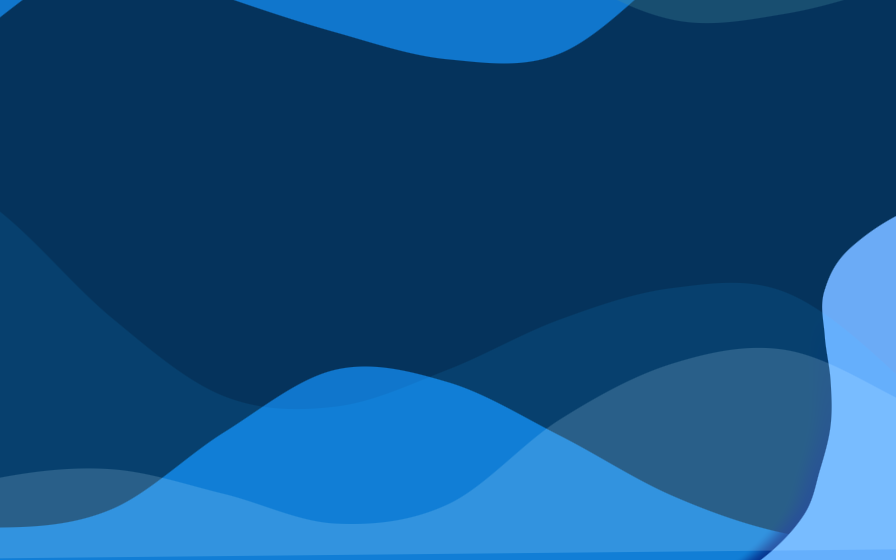
Write a Shadertoy shader that draws this background.

```glsl
// Layered blue waves: flat and translucent swells along the bottom, two waves
// hanging from the top and a pale sheet on the right with a soft shadow.
// Each outline is a smooth spline through evenly spaced heights.

// Catmull-Rom spline over t in 0..1; the first and last knots lie outside.
float spline(float knots[11], float t) {
    float s = clamp(t, 0.0, 0.9999) * 8.0;
    int i = int(s);
    float f = fract(s);
    float a = knots[i], b = knots[i + 1], c = knots[i + 2], d = knots[i + 3];
    return b + 0.5 * f * (c - a + f * (2.0 * a - 5.0 * b + 4.0 * c - d
             + f * (3.0 * (b - c) + d - a)));
}

// Antialiased coverage of the region where the field is positive.
float cover(float field) {
    return clamp(field / max(fwidth(field), 1e-5) + 0.5, 0.0, 1.0);
}

void mainImage(out vec4 fragColor, in vec2 fragCoord) {
    vec2 uv = fragCoord / iResolution.xy;
    vec3 brightBlue = vec3(0.063, 0.463, 0.80);
    vec3 color = vec3(0.02, 0.20, 0.36);

    // Waves hanging from the top
    float topWave = spline(float[11](0.77, 0.969, 1.08, 1.006, 0.942, 0.894,
                                     0.9045, 1.058, 1.23, 1.3, 1.3), uv.x);
    color = mix(color, brightBlue, cover(uv.y - topWave));
    float tealWave = spline(float[11](1.3, 1.3, 1.3, 1.3, 1.3, 1.25,
                                      1.062, 0.965, 0.975, 1.031, 1.12), uv.x);
    color = mix(color, vec3(0.27, 0.55, 0.63), 0.3 * cover(uv.y - tealWave));

    // Bright hill
    float hill = spline(float[11](0.087, 0.058, 0.091, 0.228, 0.340, 0.3175,
                                  0.222, 0.115, 0.048, 0.03, 0.03), uv.x);
    color = mix(color, brightBlue, cover(hill - uv.y));

    // Pale sheet on the right, its edge running upward, and its shadow
    float edge = spline(float[11](0.768, 0.849, 0.897, 0.915, 0.927, 0.927,
                                  0.9205, 0.920, 0.951, 1.035, 1.2), uv.y / 0.64);
    float shadow = 1.0 - smoothstep(0.0, 0.03, edge - uv.x);
    shadow *= 0.9 * (1.0 - smoothstep(-0.1, 0.5, uv.y));
    color = mix(color, vec3(0.01, 0.10, 0.46), shadow);
    color = mix(color, vec3(0.42, 0.67, 0.965), cover(uv.x - edge));

    // Faint wide swell
    float swell = spline(float[11](0.75, 0.622, 0.432, 0.2925, 0.274, 0.340,
                                   0.4295, 0.4855, 0.479, 0.332, 0.11), uv.x);
    color = mix(color, vec3(0.1, 0.9, 1.3), 0.075 * cover(swell - uv.y));

    // Misty front swell, cut off by a slightly tilted base line
    float mist = spline(float[11](0.087, 0.147, 0.162, 0.118, 0.065, 0.0995,
                                  0.251, 0.3505, 0.3755, 0.290, 0.17), uv.x);
    float baseLine = mix(0.003, 0.019, uv.x);
    float mistCover = cover(mist - uv.y) * cover(uv.y - baseLine);
    color = mix(color, vec3(0.83, 0.97, 1.06), 0.17 * mistCover);

    fragColor = vec4(clamp(color, 0.0, 1.0), 1.0);
}
```
